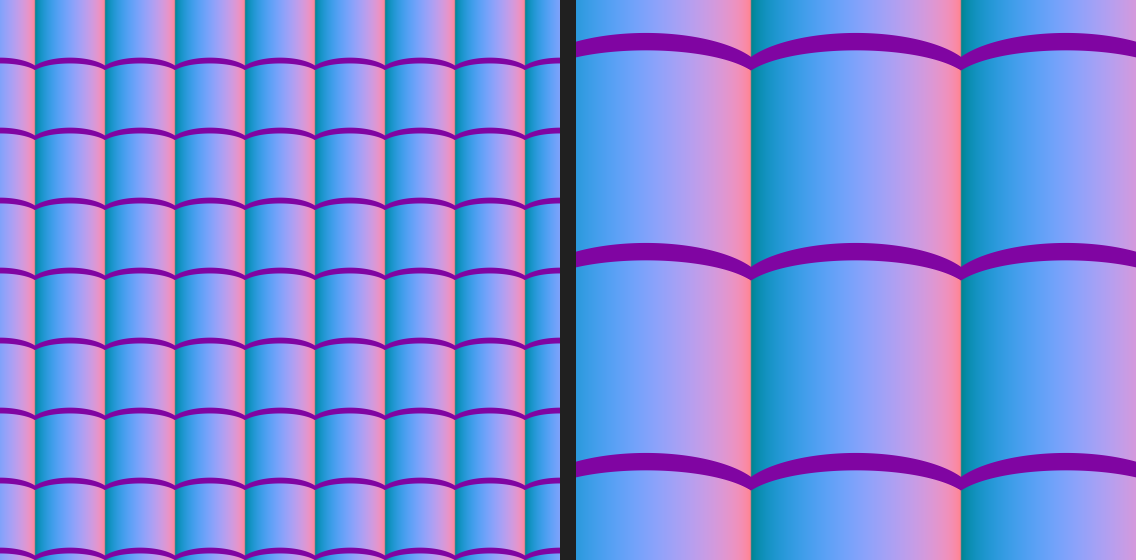
Left: the whole. Right: its middle third, enlarged.
This texture map is drawn by a Shadertoy shader. Its source:

```glsl
#define TILES 8.0          // repeats across and down
#define TILT 0.274         // lean of each tile, in radians
#define LIP_HEIGHT 0.135   // lip position at the crown, in tile units
#define LIP_SAG 0.19       // drop of the lip towards the sides
#define LIP_BEND 0.8       // roundness of the lip arc
#define LIP_WIDTH 0.083    // lip thickness at the crown
#define LIP_TAPER 0.018    // thickness lost at the sides

// Rounded tile: across runs from -1 to 1, the profile is a half circle.
vec3 barrelNormal(float across, float seamFade) {
    float facing = sqrt(max(1.0 - across * across, 0.0));
    return vec3(across * seamFade, facing * sin(TILT), facing * cos(TILT));
}

// Signed distance to the arched lip, negative inside.
float lipDistance(float height, float across) {
    float across2 = across * across;
    float sag = LIP_SAG * (1.0 - sqrt(1.0 - LIP_BEND * across2));
    float offset = height - LIP_HEIGHT + sag;
    offset -= round(offset);
    return abs(offset) - 0.5 * (LIP_WIDTH - LIP_TAPER * across2);
}

void mainImage(out vec4 fragColor, in vec2 fragCoord) {
    vec2 grid = TILES * fragCoord / iResolution.xy;
    vec2 pixel = TILES / iResolution.xy;

    // Columns are shifted by half a tile
    float across = 2.0 * fract(grid.x + 0.5) - 1.0;
    float seam = 0.5 * (1.0 - abs(across));
    float seamFade = clamp(0.2 + seam / pixel.x, 0.0, 1.0);

    // Tile surface, then the front face of the overlapping row
    vec3 normal = barrelNormal(across, seamFade);
    vec3 lipNormal = vec3(0.0, -cos(TILT), sin(TILT));
    float lip = clamp(0.5 - lipDistance(grid.y, across) / pixel.y, 0.0, 1.0);

    // Encode the direction as colour
    fragColor = vec4(0.5 + 0.5 * mix(normal, lipNormal, lip), 1.0);
}
```
